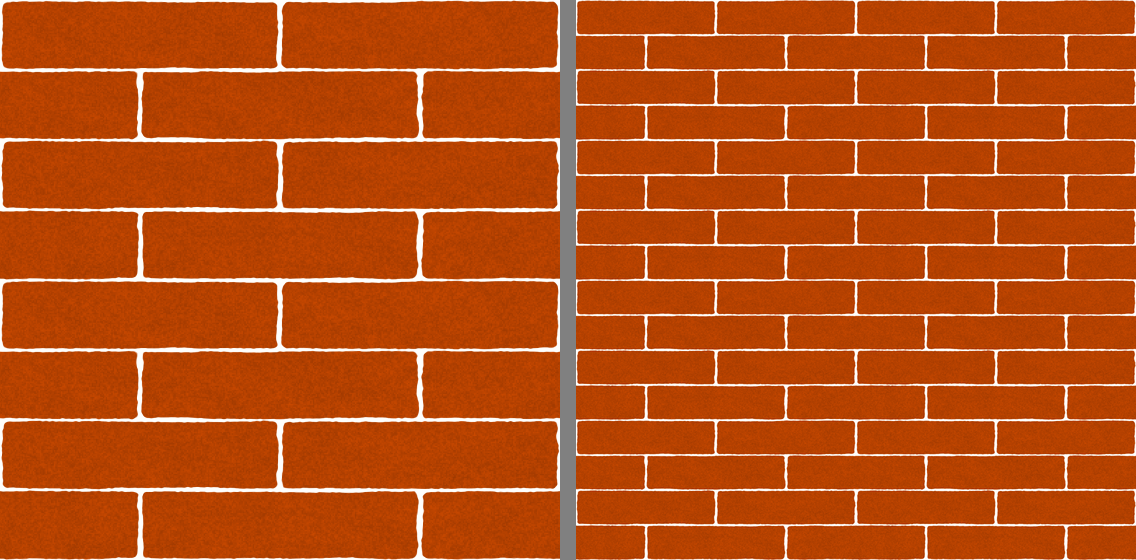
Left: one tile. Right: repeated 2 by 2.
A Shadertoy shader for this pattern:

```glsl
// Running-bond brick wall: long rounded bricks with wavy, chipped edges on white mortar.
// Each brick is a rounded box distance warped by its own noise; grain is layered value noise.
// All noise wraps on a four-course tile, stacked twice, so every border is seamless.

#define BRICKS vec2(2.0, 8.0)            // bricks across, courses up
#define STACKS 2.0                       // vertical repeats of the noise tile
#define JOINT vec2(0.0047, 0.0031)       // half width of upright and level joints
#define CORNER 0.0095                    // corner radius
#define WOBBLE vec2(0.0058, 0.0040)      // edge waviness
#define CHIP 0.0016                      // fine edge roughness
#define GRAIN 0.11                       // fine speckle strength
#define MOTTLE 0.055                     // broad tone strength
#define CLAY vec3(0.71, 0.255, 0.0)
#define MORTAR vec3(0.995, 0.995, 0.99)

// Integer hash to 0..1
float hash(vec2 cell, float seed) {
    uvec3 v = uvec3(cell, seed) * 1664525u + 1013904223u;
    v.x += v.y * v.z; v.y += v.z * v.x; v.z += v.x * v.y;
    v ^= v >> 16u;
    v.x += v.y * v.z; v.y += v.z * v.x; v.z += v.x * v.y;
    return float(v.z >> 8u) / 16777216.0;
}

// Value noise in -0.5..0.5 that wraps after the given cell counts
float wrapNoise(vec2 tile, vec2 cells, float seed) {
    vec2 q = tile * cells;
    vec2 f = fract(q);
    vec2 a = mod(floor(q), cells);
    vec2 b = mod(a + 1.0, cells);
    f = f * f * (3.0 - 2.0 * f);
    float low = mix(hash(a, seed), hash(vec2(b.x, a.y), seed), f.x);
    float high = mix(hash(vec2(a.x, b.y), seed), hash(b, seed), f.x);
    return mix(low, high, f.y) - 0.5;
}

float roundedBox(vec2 p, vec2 halfSize, float radius) {
    vec2 q = abs(p) - halfSize + radius;
    return length(max(q, 0.0)) + min(max(q.x, q.y), 0.0) - radius;
}

// Signed distance to the brick holding this point
float brickDistance(vec2 uv, vec2 tile) {
    vec2 st = uv * BRICKS;
    float row = floor(st.y);
    st.x += 0.5 * mod(row + 1.0, 2.0);
    vec2 size = 1.0 / BRICKS;
    vec2 local = (fract(st) - 0.5) * size;
    float seed = 10.0 + 4.0 * (mod(floor(st.x), BRICKS.x) + BRICKS.x * mod(row, BRICKS.y / STACKS));

    // Long waves on level edges, shorter ones on upright edges
    vec2 wave = vec2(
        0.65 * wrapNoise(tile, vec2(8.0, 20.0), seed) + 0.35 * wrapNoise(tile, vec2(16.0, 52.0), seed + 1.0),
        0.7 * wrapNoise(tile, vec2(13.0, 8.0), seed + 2.0) + 0.3 * wrapNoise(tile, vec2(38.0, 16.0), seed + 3.0));
    float chip = CHIP * wrapNoise(tile, vec2(170.0, 85.0), 3.0);
    return roundedBox(local + WOBBLE * wave, 0.5 * size - JOINT, CORNER) + chip;
}

// Clay tone: speckle, clusters and faint level streaks
vec3 clay(vec2 tile) {
    float tone = GRAIN * wrapNoise(tile, vec2(400.0, 200.0), 4.0);
    tone += MOTTLE * wrapNoise(tile, vec2(170.0, 100.0), 5.0);
    tone += 0.6 * MOTTLE * wrapNoise(tile, vec2(22.0, 24.0), 6.0);
    return CLAY * (1.0 + 1.3 * tone);
}

void mainImage(out vec4 fragColor, in vec2 fragCoord) {
    vec2 uv = fragCoord / iResolution.xy;
    vec2 tile = fract(uv * vec2(1.0, STACKS));
    float soft = 0.75 / min(iResolution.x, iResolution.y);
    float mortar = smoothstep(-soft, soft, brickDistance(uv, tile));
    fragColor = vec4(mix(clay(tile), MORTAR, mortar), 1.0);
}
```
